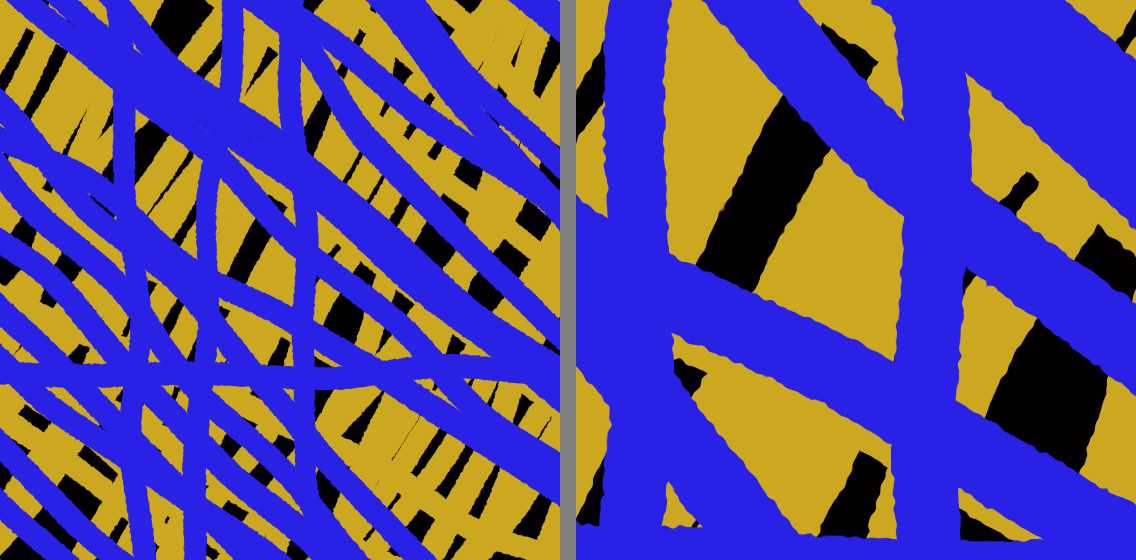
Left, the full canvas; right, a detail of the centre.
This pattern is drawn by a Shadertoy shader. Its source:

```glsl
// Layered marker scribble: ochre hatching on black under a blue scrawl.
// Each bundle is a loop of long wavering strokes with jittered angle and offset;
// the nearest stroke edge gives a distance that is filled with a smooth rim.

const vec3 BLACK = vec3(0.008, 0.0, 0.0);
const vec3 OCHRE = vec3(0.80, 0.66, 0.13);
const vec3 BLUE  = vec3(0.16, 0.13, 0.90);

const float SPAN = 1.5;            // width across which a bundle is spread
const float WAVER = 0.020;         // sideways drift of a stroke
const float WAVER_FREQ = 4.5;      // drifts per canvas height
const float ROUGHNESS = 0.0013;    // fine raggedness of the edges
const float ROUGH_FREQ = 220.0;

const int   HATCH_COUNT = 29;      // steep ochre strokes
const float HATCH_ANGLE = 1.05;
const float HATCH_FAN = 0.15;
const float HATCH_RADIUS = 0.022;

const int   CROSS_COUNT = 12;      // ochre strokes across the hatching
const float CROSS_ANGLE = -0.58;
const float CROSS_FAN = 0.16;
const float CROSS_RADIUS = 0.020;

const int   SCRAWL_COUNT = 18;     // falling blue strokes
const float SCRAWL_ANGLE = -0.70;
const float SCRAWL_FAN = 0.19;
const float SCRAWL_RADIUS = 0.0215;

const float BAR_RADIUS = 0.0195;   // upright and level blue strokes
const vec3  UPRIGHT_X = vec3(-0.265, -0.122, 0.042);
const vec3  UPRIGHT_ANGLE = vec3(1.61, 1.50, 1.63);
const float LEVEL_Y = -0.172;

float hash(float n) {
    n = fract(n * 0.1031);
    n *= n + 33.33;
    n *= n + n;
    return fract(n);
}

float hash2(vec2 p) {
    vec3 q = fract(p.xyx * 0.1031);
    q += dot(q, q.yzx + 33.33);
    return fract((q.x + q.y) * q.z);
}

// Smooth one-dimensional noise in -1..1
float noise(float x, float seed) {
    float cell = floor(x);
    float f = x - cell;
    f = f * f * (3.0 - 2.0 * f);
    return 2.0 * mix(hash2(vec2(cell + 40.0, seed)),
                     hash2(vec2(cell + 41.0, seed)), f) - 1.0;
}

// Smooth two-dimensional noise in -1..1
float grain(vec2 p) {
    vec2 cell = floor(p);
    vec2 f = p - cell;
    f = f * f * (3.0 - 2.0 * f);
    float low  = mix(hash2(cell), hash2(cell + vec2(1.0, 0.0)), f.x);
    float high = mix(hash2(cell + vec2(0.0, 1.0)), hash2(cell + 1.0), f.x);
    return 2.0 * mix(low, high, f.y) - 1.0;
}

// Signed distance to one wavering stroke
float stroke(vec2 p, float angle, float offset, float radius, float seed) {
    vec2 dir = vec2(cos(angle), sin(angle));
    float along = dot(p, dir);
    float side = dot(p, vec2(-dir.y, dir.x)) - offset;
    side += WAVER * noise(along * WAVER_FREQ + hash(seed), seed);
    float swell = 1.0 + 0.10 * noise(along * 3.0, seed + 71.0);
    return abs(side) - radius * swell;
}

// Nearest stroke of a fanned bundle
float bundle(vec2 p, int count, float angle, float fan, float radius, float seed) {
    float d = 1.0;
    for (int i = 0; i < count; i++) {
        float id = seed + float(i) * 3.0;
        float offset = SPAN * ((float(i) + hash(id)) / float(count) - 0.5);
        float tilt = fan * (2.0 * hash(id + 1.0) - 1.0);
        d = min(d, stroke(p, angle + tilt, offset, radius, id + 2.0));
    }
    return d;
}

float fill(float d) {
    float rim = 0.8 / iResolution.y;
    return 1.0 - smoothstep(-rim, rim, d);
}

void mainImage(out vec4 fragColor, in vec2 fragCoord) {
    vec2 p = (fragCoord - 0.5 * iResolution.xy) / iResolution.y;
    vec2 g = (p + 2.0) * ROUGH_FREQ;
    p += ROUGHNESS * vec2(grain(g), grain(g + 57.0));

    // Ochre hatching
    float ochre = bundle(p, HATCH_COUNT, HATCH_ANGLE, HATCH_FAN, HATCH_RADIUS, 11.0);
    ochre = min(ochre, bundle(p, CROSS_COUNT, CROSS_ANGLE, CROSS_FAN, CROSS_RADIUS, 211.0));

    // Blue scrawl with its uprights and level bar
    float blue = bundle(p, SCRAWL_COUNT, SCRAWL_ANGLE, SCRAWL_FAN, SCRAWL_RADIUS, 317.0);
    for (int i = 0; i < 3; i++)
        blue = min(blue, stroke(p, UPRIGHT_ANGLE[i], -UPRIGHT_X[i], BAR_RADIUS, 503.0 + float(i)));
    blue = min(blue, stroke(p, 0.0, LEVEL_Y, BAR_RADIUS, 601.0));

    vec3 color = mix(BLACK, OCHRE, fill(ochre));
    color = mix(color, BLUE, fill(blue));
    fragColor = vec4(color, 1.0);
}
```
